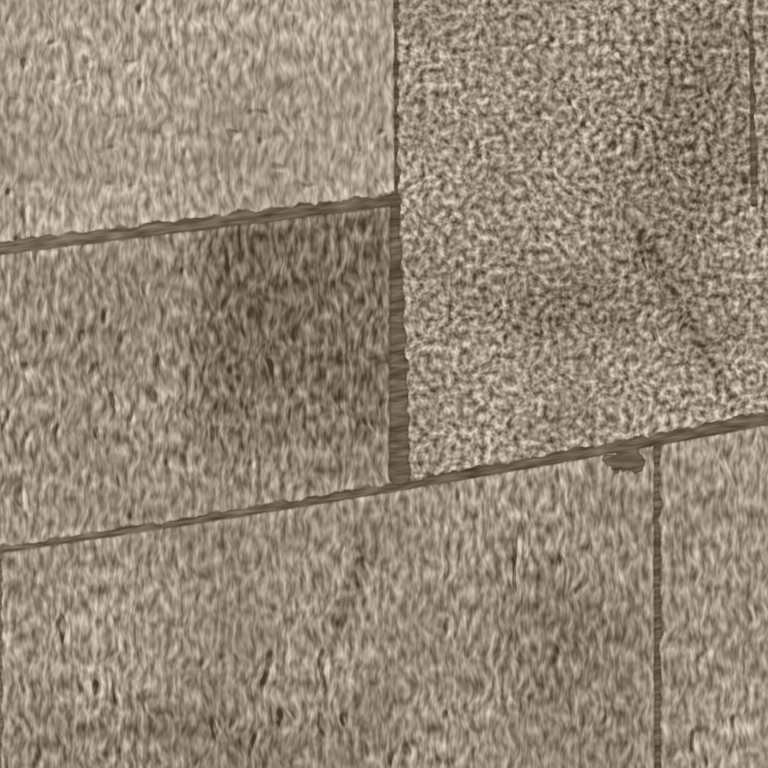
Reproduce this texture procedurally as a Shadertoy shader.

```glsl
const vec3 STONE_TINT = vec3(0.05, 0.0, -0.06);
const float MORTAR_TONE = 0.365;

vec2 hashGradient(vec2 cell) {
    vec3 h = fract(cell.xyx * vec3(0.1031, 0.1030, 0.0973));
    h += dot(h, h.yzx + 33.33);
    float angle = 6.2832 * fract((h.x + h.y) * h.z);
    return vec2(cos(angle), sin(angle));
}

float gradientNoise(vec2 p) {
    vec2 i = floor(p), f = fract(p);
    vec2 u = f * f * f * (f * (f * 6.0 - 15.0) + 10.0);
    vec2 e = vec2(0.0, 1.0);
    float low = mix(dot(hashGradient(i), f),
                    dot(hashGradient(i + e.yx), f - e.yx), u.x);
    float high = mix(dot(hashGradient(i + e.xy), f - e.xy),
                     dot(hashGradient(i + e.yy), f - e.yy), u.x);
    return mix(low, high, u.y);
}

float fbm(vec2 p, int octaves) {
    float sum = 0.0, gain = 1.0;
    for (int i = 0; i < octaves; i++) {
        sum += gain * gradientNoise(p);
        p = p * 2.03 + 17.3;
        gain *= 0.5;
    }
    return sum;
}

// Distance to a straight joint whose half width runs from widths.x to widths.y
float taperedSegment(vec2 p, vec2 a, vec2 b, vec2 widths) {
    vec2 ab = b - a;
    float t = clamp(dot(p - a, ab) / dot(ab, ab), 0.0, 1.0);
    return length(p - a - ab * t) - mix(widths.x, widths.y, t);
}

float lowerBed(float x) { return 0.284 + x * (0.146 + 0.026 * x); }
float upperBed(float x) { return 0.677 + 0.122 * x; }

// Soft elliptical stain
float stain(vec2 p, vec2 centre, vec2 size) {
    vec2 q = (p - centre) / size;
    return exp(-dot(q, q));
}

float jointDistance(vec2 p, float wobble) {
    float d = abs(p.y - lowerBed(p.x)) - mix(0.0045, 0.0095, p.x * p.x);
    d = min(d, taperedSegment(p, vec2(-0.1, upperBed(-0.1)),
                              vec2(0.515, upperBed(0.515)), vec2(0.009, 0.008)));
    d = min(d, taperedSegment(p, vec2(0.515, 1.1), vec2(0.516, 0.74), vec2(0.0026)));
    d = min(d, taperedSegment(p, vec2(0.514, 0.745), vec2(0.521, 0.38), vec2(0.006, 0.0145)));
    d = min(d, taperedSegment(p, vec2(0.855, lowerBed(0.855)), vec2(0.857, -0.1), vec2(0.0045)));
    d = min(d, taperedSegment(p, vec2(0.976, 1.1), vec2(0.982, 0.735), vec2(0.0015, 0.0045)));
    d = min(d, taperedSegment(p, vec2(0.0, 0.284), vec2(0.0, -0.1), vec2(0.0025)));
    // Broken corner beside the lower bed
    float chip = length((p - vec2(0.815, 0.403)) * vec2(0.7, 1.0)) - 0.018;
    return min(d, chip + 2.5 * wobble);
}

// Sparse hollows, stretched along the tooling direction
float pits(vec2 p, vec2 scale, float density) {
    return smoothstep(0.36, 0.54, gradientNoise(p * scale) + density);
}

void mainImage(out vec4 fragColor, in vec2 fragCoord) {
    vec2 uv = fragCoord / iResolution.xy;
    float soft = max(0.0018, 1.0 / iResolution.y);

    // Which block this point lies in
    float above = smoothstep(-soft, soft, uv.y - lowerBed(uv.x));
    float right = smoothstep(-soft, soft, uv.x - 0.515);
    float top = above * (1.0 - right) * smoothstep(-soft, soft, uv.y - upperBed(uv.x));
    float middle = above * (1.0 - right) * (1.0 - top);
    float coarse = above * right;

    // Uneven block faces
    float clouds = fbm(uv * 6.0 + 3.7, 4);
    float tone = 0.555 + 0.05 * top - 0.01 * middle + 0.065 * clouds;
    vec2 warped = uv + 0.04 * vec2(clouds, fbm(uv * 8.0 + 41.0, 3));
    tone -= 0.13 * middle * smoothstep(0.21, 0.30, warped.x) * smoothstep(0.34, 0.50, warped.y);
    tone -= 0.10 * coarse * stain(warped, vec2(0.91, 0.80), vec2(0.11, 0.17));
    tone -= 0.08 * coarse * stain(warped, vec2(0.70, 0.61), vec2(0.13, 0.04));
    tone -= 0.08 * (1.0 - above) * stain(warped, vec2(0.73, 0.16), vec2(0.10, 0.13));
    tone -= 0.07 * (1.0 - above) * stain(warped, vec2(0.25, 0.03), vec2(0.25, 0.08));

    // Tooled grain: vertical streaks, turning granular on the coarse block
    vec2 bent = uv + 0.007 * vec2(gradientNoise(uv * 24.0), gradientNoise(uv * 24.0 + 9.0));
    float streaks = fbm(bent * vec2(126.0, 50.0), 2);
    float granules = fbm(bent * vec2(112.0, 102.0) + 5.0, 2);
    float strength = 0.32 + 0.10 * coarse - 0.03 * top + 0.10 * clouds;
    tone += strength * mix(streaks, granules, coarse);

    // Pits with a lit rim, crowded where the face is weathered
    float density = 0.16 * fbm(uv * 5.0 + 23.0, 2) - 0.02;
    density += 0.15 * middle * stain(uv, vec2(0.10, 0.52), vec2(0.10, 0.13));
    density += 0.13 * (1.0 - above) * stain(uv, vec2(0.30, 0.07), vec2(0.18, 0.10));
    vec2 pitScale = mix(vec2(56.0, 24.0), vec2(52.0, 44.0), max(coarse, top));
    tone -= 0.19 * pits(bent, pitScale, density);
    tone += 0.14 * pits(bent + vec2(-0.006, 0.004), pitScale, density);

    // Diagonal scar and rubbed mark
    float wobble = 0.0055 * fbm(uv * 42.0, 3);
    vec2 worn = uv + vec2(wobble, -wobble);
    float scar = taperedSegment(worn, vec2(0.835, 0.69), vec2(0.955, 0.475), vec2(0.010, 0.003));
    float rub = taperedSegment(worn, vec2(0.475, 0.28), vec2(0.430, 0.16), vec2(0.016, 0.007));
    tone -= 0.11 * (1.0 - smoothstep(-0.006, 0.009, scar));
    tone -= 0.11 * (1.0 - smoothstep(-0.008, 0.006, rub));

    // Joints with ragged edges, pale lips and streaked mortar
    float joint = jointDistance(uv + vec2(0.3, 0.5) * wobble, wobble) + 0.6 * wobble;
    float lip = smoothstep(0.0, 0.003, joint) * (1.0 - smoothstep(0.004, 0.012, joint));
    tone += 0.06 * lip;
    float mortar = MORTAR_TONE + 0.16 * fbm(vec2(uv.x * 30.0, (uv.y - 0.14 * uv.x) * 150.0), 2);
    mortar += 0.05 * (1.0 - smoothstep(0.0, 0.5, uv.x)) - 0.06 * smoothstep(-0.005, 0.0, joint);
    tone = mix(mortar, tone, smoothstep(-soft, soft, joint));

    fragColor = vec4(clamp(tone, 0.22, 0.82) + STONE_TINT, 1.0);
}
```
